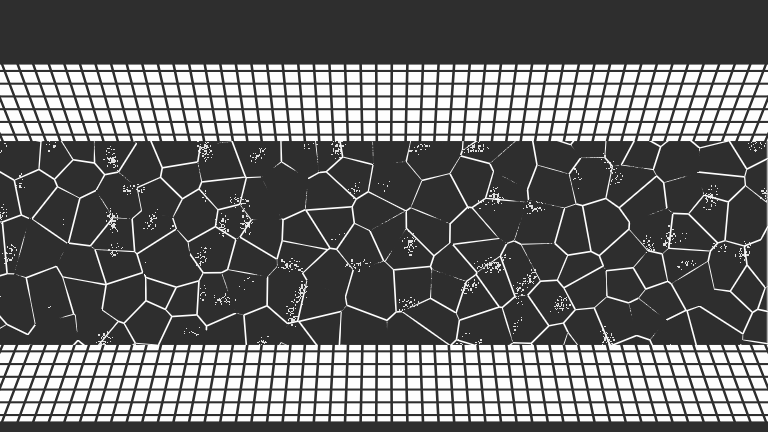
Give the GLSL for this background, as a Shadertoy shader.

```glsl
const vec3 DARK = vec3(0.18);
const vec3 WHITE = vec3(0.995);
const float MID_Y = 0.4375;       // mirror axis of the two tiled bands
const float ROW = 0.0295;         // tile height
const float COLUMN = 0.0347;      // tile width
const float BAND_INNER = 8.0;     // band limits, in rows from the axis
const float BAND_OUTER = 14.0;
const float CRACK_CELL = 0.083;

float hash(vec2 p) {
    return fract(sin(dot(p, vec2(127.1, 311.7))) * 43758.5453);
}

vec2 hash2(vec2 p) {
    return vec2(hash(p), hash(p + 57.3));
}

float noise(vec2 p) {
    vec2 i = floor(p), f = fract(p);
    f = f * f * (3.0 - 2.0 * f);
    return mix(mix(hash(i), hash(i + vec2(1, 0)), f.x),
               mix(hash(i + vec2(0, 1)), hash(i + vec2(1, 1)), f.x), f.y);
}

// Soft coverage of the inside (negative distance)
float cover(float dist, float px) {
    return clamp(0.5 - dist / px, 0.0, 1.0);
}

// Tiles separated by dark joints, narrowing slightly toward the axis
float tiles(vec2 p, float px) {
    float dist = abs(p.y);
    float flare = 1.0 + 0.45 * (dist - 0.325);
    vec2 size = vec2(COLUMN * flare, ROW);
    vec2 q = vec2(p.x, dist) / size;
    vec2 joint = (0.5 - abs(fract(q) - 0.5 - 0.0)) * size;
    joint = 0.5 * size - joint;
    vec2 halfJoint = vec2(0.0030, 0.0024);
    vec2 line = vec2(cover(joint.x - halfJoint.x, px), cover(joint.y - halfJoint.y, px));
    return (1.0 - line.x) * (1.0 - line.y);
}

// Voronoi borders: x = border distance in cells, y = random value of that border
vec2 borders(vec2 p) {
    vec2 cell = floor(p), nearId = cell, nearVec = vec2(0.0);
    float best = 8.0;
    for (int j = -1; j <= 1; j++)
    for (int i = -1; i <= 1; i++) {
        vec2 id = cell + vec2(i, j);
        vec2 r = id + hash2(id) - p;
        if (dot(r, r) < best) {
            best = dot(r, r);
            nearVec = r;
            nearId = id;
        }
    }
    vec2 result = vec2(8.0, 0.0);
    for (int j = -2; j <= 2; j++)
    for (int i = -2; i <= 2; i++) {
        vec2 id = nearId + vec2(i, j);
        if (i == 0 && j == 0) continue;
        vec2 r = id + hash2(id) - p;
        float d = dot(0.5 * (nearVec + r), normalize(r - nearVec));
        if (d < result.x) result = vec2(d, hash(id + nearId + 3.7));
    }
    return result;
}

// Straight cracks of uneven width, some fading out
float cracks(vec2 p, float px) {
    vec2 edge = borders(p / CRACK_CELL);
    float strength = smoothstep(0.05, 0.65, edge.y + 0.5 * noise(p * 22.0) - 0.2);
    float halfWidth = mix(0.0004, 0.0019, strength);
    float broken = mix(step(0.55, hash(floor(p / 0.003))), 1.0, smoothstep(0.0, 0.4, strength));
    return cover(edge.x * CRACK_CELL - halfWidth, px) * broken * smoothstep(0.0, 0.12, strength);
}

// Fine grains gathered in slanted clusters
float grains(vec2 p, float grainSize) {
    vec2 q = p / CRACK_CELL, cell = floor(q);
    float density = 0.0;
    for (int j = -1; j <= 1; j++)
    for (int i = -1; i <= 1; i++) {
        vec2 id = cell + vec2(i, j);
        vec2 r = q - id - hash2(id + 19.1);
        float angle = 0.8 + 2.2 * (hash(id + 7.9) - 0.5);
        vec2 along = vec2(cos(angle), sin(angle));
        vec2 local = vec2(dot(r, along), dot(r, vec2(-along.y, along.x)));
        float amount = smoothstep(0.35, 1.0, hash(id + 31.7));
        density += amount * exp(-dot(local * local, vec2(16.0, 60.0)));
    }
    return step(1.0 - 0.55 * min(density, 1.0), hash(floor(p / grainSize) + 0.5))
         * step(0.06, density);
}

void mainImage(out vec4 fragColor, in vec2 fragCoord) {
    float px = 1.0 / iResolution.y;
    vec2 p = vec2(fragCoord.x - 0.5 * iResolution.x, fragCoord.y) * px - vec2(0.0, MID_Y);
    float dist = abs(p.y);

    // Region masks
    float center = cover(dist - BAND_INNER * ROW, px);
    float band = cover(dist - BAND_OUTER * ROW, px) * (1.0 - center);

    // Cracked strip with a thin pale line on its right end
    float strip = max(cracks(p, px), 0.85 * grains(p, 0.0029));
    float rightEdge = 0.5 * iResolution.x * px;
    strip = max(strip, 0.6 * cover(rightEdge - 0.003 - p.x, px));

    float light = band * tiles(p, px) + center * strip;
    fragColor = vec4(mix(DARK, WHITE, light), 1.0);
}
```
